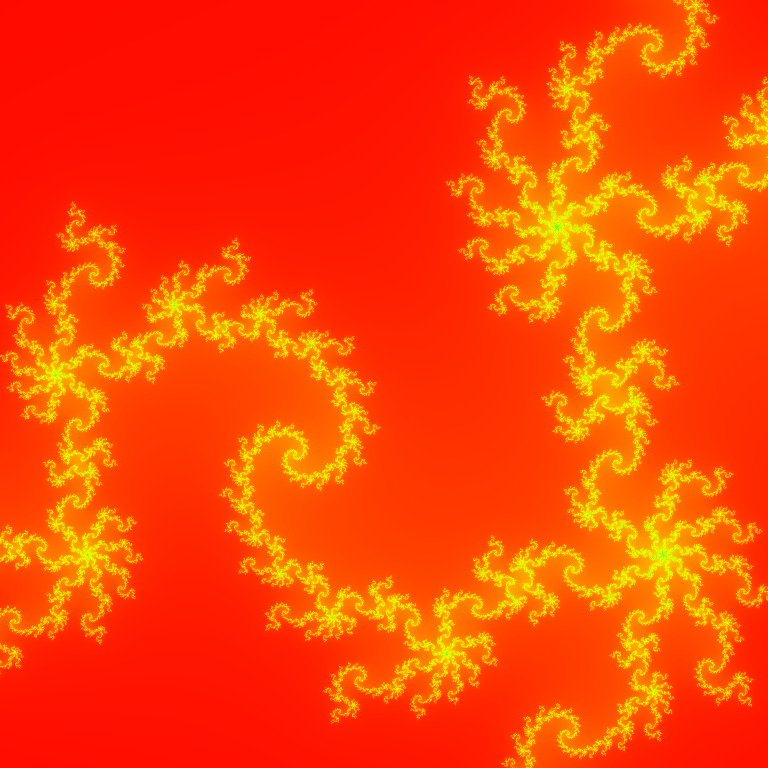
A Shadertoy shader for this background:

```glsl
// Draws a spiralling quadratic Julia set in glowing red, orange, yellow and green.

const vec2 JULIA_SEED = vec2(-0.835, -0.2321);
const vec2 VIEW_CENTER = vec2(-0.393, 0.012);
const float VIEW_HEIGHT = 1.3333;
const int MAX_STEPS = 300;
const float STEPS_PER_HUE_TURN = 400.0;
const float ESCAPE_RADIUS = 16.0;
const int SAMPLES_PER_AXIS = 2;
const float SAMPLE_SPREAD = 0.65;

// Complex square
vec2 complexSquare(vec2 z) {
    return vec2(z.x * z.x - z.y * z.y, 2.0 * z.x * z.y);
}

// Fully saturated colour wheel, hue in turns
vec3 hueToRgb(float hue) {
    vec3 ramp = abs(mod(hue * 6.0 + vec3(0.0, 4.0, 2.0), 6.0) - 3.0) - 1.0;
    return clamp(ramp, 0.0, 1.0);
}

// Continuous number of steps before the orbit of z escapes
float escapeTime(vec2 z, vec2 seed) {
    for (int i = 0; i < MAX_STEPS; i++) {
        float radiusSquared = dot(z, z);
        if (radiusSquared > ESCAPE_RADIUS * ESCAPE_RADIUS) {
            return max(float(i) + 1.0 - log2(0.5 * log(radiusSquared)), 0.0);
        }
        z = complexSquare(z) + seed;
    }
    return float(MAX_STEPS);
}

// Canvas position to the complex plane, keeping the aspect ratio
vec2 canvasToPlane(vec2 position, vec2 canvas) {
    return (position - 0.5 * canvas) / canvas.y * VIEW_HEIGHT + VIEW_CENTER;
}

vec3 juliaColor(vec2 z, vec2 seed) {
    return hueToRgb(escapeTime(z, seed) / STEPS_PER_HUE_TURN);
}

void mainImage(out vec4 fragColor, in vec2 fragCoord) {
    // Average a grid of subpixel samples to soften the filaments
    vec3 color = vec3(0.0);
    float grid = float(SAMPLES_PER_AXIS);
    for (int y = 0; y < SAMPLES_PER_AXIS; y++) {
        for (int x = 0; x < SAMPLES_PER_AXIS; x++) {
            vec2 offset = ((vec2(x, y) + 0.5) / grid - 0.5) * SAMPLE_SPREAD;
            vec2 z = canvasToPlane(fragCoord + offset, iResolution.xy);
            color += juliaColor(z, JULIA_SEED);
        }
    }
    fragColor = vec4(color / (grid * grid), 1.0);
}
```
